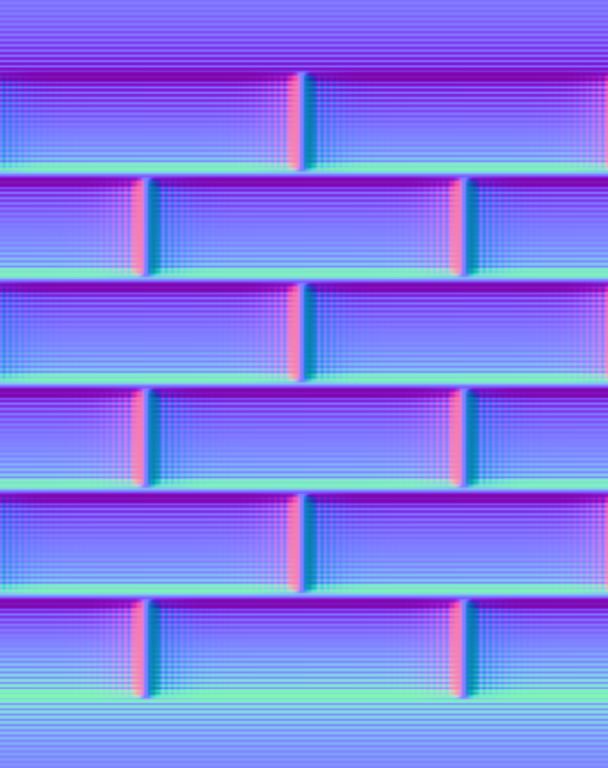
Reproduce this texture map procedurally as a WebGL 2 fragment shader.

```glsl
#version 300 es
precision highp float;
// Tangent-space normal map of a six-course running-bond brick wall with terraced bevels.

uniform vec2 u_resolution;
out vec4 fragColor;

const float COURSES = 6.0;
const float COURSES_PER_HEIGHT = 7.287;
const float TOP_MARGIN = 0.655;
const float BRICK_LENGTH = 3.017;
const float TAU = 6.2831853;

// Fine terrace lines, count per course height.
float terraces(float x, float count) {
    return 0.56 + 0.44 * cos(TAU * count * x);
}

// Solid steep strip centred on peak.
float strip(float d, float peak, float halfWidth) {
    return 1.0 - smoothstep(halfWidth * 0.6, halfWidth * 1.5, abs(d - peak));
}

// Slope that dies away from a joint; an open edge dies away on both sides.
float falloff(float d, float peak, float reach, float openEdge) {
    float rise = mix(smoothstep(0.0, peak * 0.7, d), 1.0, openEdge);
    return rise * exp(-abs(d - peak) / reach);
}

// Bevel beside a joint: solid strip plus terraced tail.
float bevel(float d, float peak, float solid, float tail, float reach, float openEdge, float lines) {
    return solid * strip(d, peak, 0.045) + tail * lines * falloff(d, peak, reach, openEdge);
}

// Signed distance along the course to the nearest upright joint.
float uprightDistance(float x, float course) {
    float shift = mix(-0.02, 1.518, mod(course, 2.0));
    return mod(x - shift + 0.5 * BRICK_LENGTH, BRICK_LENGTH) - 0.5 * BRICK_LENGTH;
}

void main() {
    // Wall space: one unit is one course, y runs downwards from the first edge.
    vec2 wall = COURSES_PER_HEIGHT / u_resolution.y
              * vec2(gl_FragCoord.x - 0.5 * u_resolution.x, u_resolution.y - gl_FragCoord.y);
    wall.y -= TOP_MARGIN;

    float course = clamp(floor(wall.y), 0.0, COURSES - 1.0);
    float below = wall.y - course;
    float above = 1.0 - below;
    float topEdge = 1.0 - step(0.5, course);
    float bottomEdge = step(COURSES - 1.5, course);

    // Level joints: the upper side of a brick leans down, the lower side leans up.
    float levelLines = terraces(wall.y, 20.0);
    float upper = bevel(below, 0.072, 1.4, mix(1.6, 2.2, topEdge),
                        mix(0.22, 0.26, topEdge), topEdge, levelLines);
    float lower = bevel(above, 0.060, 1.0, mix(1.15, 2.0, bottomEdge),
                        mix(0.22, 0.28, bottomEdge), bottomEdge, levelLines);
    float slopeY = lower - upper;

    // Upright joints, capped where they meet the level ones.
    float across = uprightDistance(wall.x, course);
    float away = abs(across);
    float cap = smoothstep(0.02, 0.10, below) * smoothstep(0.02, 0.09, above);
    float side = bevel(away, 0.075, 1.5, 1.1, 0.20, 0.0, terraces(away - 0.075, 17.0));
    float slopeX = -sign(across) * side * cap;

    // Flatten the level bevels inside the upright groove and soften them nearby.
    float inside = smoothstep(0.0, 0.04, below) * smoothstep(0.0, 0.04, above);
    float groove = smoothstep(0.01, 0.11, away) * mix(0.65, 1.0, smoothstep(0.1, 0.6, away));
    slopeY *= mix(1.0, groove, inside);

    vec3 normal = normalize(vec3(slopeX, slopeY, 1.0));
    fragColor = vec4(normal * 0.5 + 0.5, 1.0);
}
```
